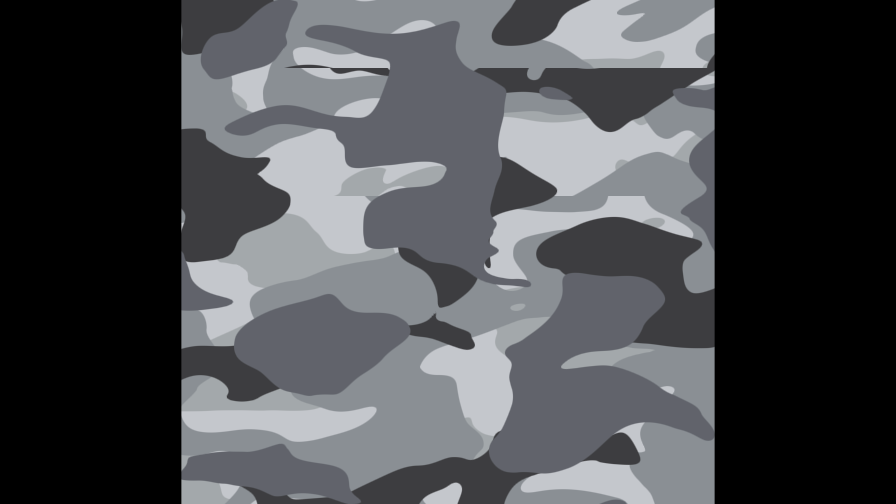
Give the GLSL for this pattern, as a Shadertoy shader.

```glsl
// Grey camouflage panel of layered, horizontally stretched blobs on black.

const float PANEL_HALF_WIDTH = 0.529;      // in canvas heights
const vec2  BLOB_SIZE = vec2(0.29, 0.16);  // noise cell, in canvas heights
const float WARP = 0.7;                    // how far outlines are bent
const float DETAIL = 0.3;                  // weight of the finer lobes
const float SLANT = 0.12;                  // blobs rise towards the right
const float SEAM_SHIFT = 3.7;              // sideways jump across a cloth seam
const float SEAM_LOW = 0.611;
const float SEAM_HIGH = 0.866;
const float NO_SEAM = 2.0;

const vec3 BLACK = vec3(0.0);
const vec3 LIGHT = vec3(0.77, 0.78, 0.80);
const vec3 PALE  = vec3(0.64, 0.66, 0.67);
const vec3 MID   = vec3(0.54, 0.56, 0.58);
const vec3 DARK  = vec3(0.24, 0.24, 0.25);
const vec3 SLATE = vec3(0.38, 0.39, 0.42);

// Noise levels above which each layer shows; lower covers more
const float PALE_LEVEL  = 0.097;
const float MID_LEVEL   = -0.039;
const float DARK_LEVEL  = 0.165;
const float SLATE_LEVEL = 0.145;

float hash(vec2 p) {
    return fract(sin(dot(p, vec2(127.1, 311.7))) * 43758.5453);
}

// Projection of the offset on a random unit gradient
float cornerSlope(vec2 cell, vec2 offset) {
    float angle = 6.2832 * hash(cell);
    return dot(vec2(cos(angle), sin(angle)), offset);
}

float gradientNoise(vec2 p) {
    vec2 i = floor(p), f = fract(p);
    vec2 u = f * f * (3.0 - 2.0 * f);
    vec2 e = vec2(1.0, 0.0);
    float low  = mix(cornerSlope(i, f), cornerSlope(i + e.xy, f - e.xy), u.x);
    float high = mix(cornerSlope(i + e.yx, f - e.yx), cornerSlope(i + e.xx, f - e.xx), u.x);
    return mix(low, high, u.y);
}

// Warped two-octave field that outlines one layer
float blobField(vec2 p, vec2 seed, float seam) {
    p.x += SEAM_SHIFT * step(seam, p.y);
    p.y -= SLANT * p.x;
    vec2 q = p / BLOB_SIZE + seed;
    q += WARP * vec2(gradientNoise(q * 1.3 + 17.3), gradientNoise(q * 1.3 + 41.7));
    return gradientNoise(q) + DETAIL * gradientNoise(q * 2.1 + 9.2);
}

// Anti-aliased coverage of the region where v is positive
float coverage(float v) {
    float w = max(0.7 * fwidth(v), 1e-5);
    return smoothstep(-w, w, v);
}

void mainImage(out vec4 fragColor, in vec2 fragCoord) {
    vec2 p = fragCoord / iResolution.y;
    float fromCentre = abs(p.x - 0.5 * iResolution.x / iResolution.y);

    // Cloth, painted from the bottom layer up
    vec3 color = LIGHT;
    color = mix(color, PALE,  coverage(blobField(p, vec2(3.4, 8.1), SEAM_LOW) - PALE_LEVEL));
    color = mix(color, MID,   coverage(blobField(p, vec2(23.7, 5.6), SEAM_LOW) - MID_LEVEL));
    color = mix(color, DARK,  coverage(blobField(p, vec2(11.2, 37.9), SEAM_HIGH) - DARK_LEVEL));
    color = mix(color, SLATE, coverage(blobField(p, vec2(52.5, 19.3), NO_SEAM) - SLATE_LEVEL));

    // Black side bars
    color = mix(BLACK, color, coverage(PANEL_HALF_WIDTH - fromCentre));
    fragColor = vec4(color, 1.0);
}
```
